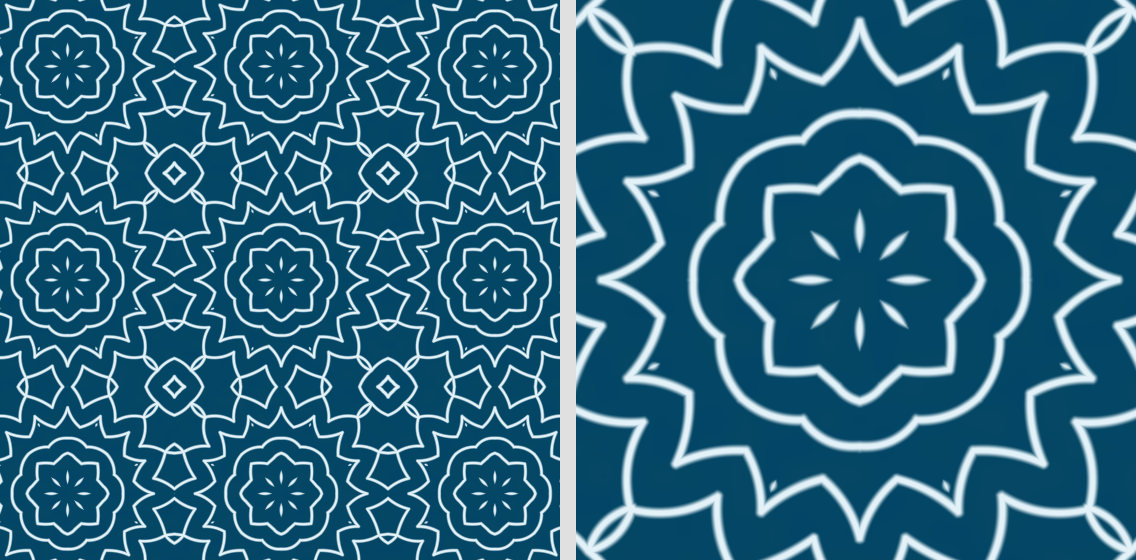
Left, the full canvas; right, a detail of the centre.
Write a three.js fragment shader that draws this pattern.

```glsl
// Repeating line-art tile: sixteen-point star medallions, shields and diamonds, pale on deep blue.
#define REPEAT 0.3815
#define CENTRE vec2(0.5022, 0.5)
#define TILE 293.0
#define LINE_CORE 0.6
#define LINE_EDGE 3.35
#define WIDTH_WEAR 0.12
#define GROUND_A vec3(0.020, 0.280, 0.390)
#define GROUND_B vec3(0.010, 0.270, 0.400)
#define INK vec3(0.89, 0.95, 0.975)

varying vec2 vUv;

float hash(vec2 p) {
  return fract(sin(dot(p, vec2(127.1, 311.7))) * 43758.5453);
}

float noise(vec2 p) {
  vec2 i = floor(p), f = fract(p);
  f = f * f * (3.0 - 2.0 * f);
  return mix(mix(hash(i), hash(i + vec2(1.0, 0.0)), f.x),
             mix(hash(i + vec2(0.0, 1.0)), hash(i + 1.0), f.x), f.y);
}

// Distance to a shallow parabolic arc from a to b; positive sag bows to the left.
float arc(vec2 p, vec2 a, vec2 b, float sag) {
  float len = length(b - a);
  vec2 dir = (b - a) / len, q = p - a;
  float x = dot(q, dir), t = clamp(x / len, 0.0, 1.0);
  float y = dot(q, vec2(-dir.y, dir.x)) - 4.0 * sag * t * (1.0 - t);
  float slope = 4.0 * sag * (1.0 - 2.0 * t) / len;
  return length(vec2(x - t * len, y / sqrt(1.0 + slope * slope)));
}

// Solid sliver that narrows to both ends.
float petal(vec2 p, vec2 a, vec2 b) {
  float t = clamp(dot(p - a, b - a) / dot(b - a, b - a), 0.0, 1.0);
  float taper = 2.0 * t - 1.0;
  return arc(p, a, b, 0.0) + 2.2 * taper * taper;
}

float rosette(vec2 p) {
  float d = petal(p, vec2(13.0, 0.0), vec2(32.0, 0.0));
  d = min(d, petal(p, vec2(9.5), vec2(22.0)));
  // eight-lobed flower
  d = min(d, arc(p, vec2(55.5, 0.0), vec2(49.0, 10.0), -1.0));
  d = min(d, arc(p, vec2(49.0, 10.0), vec2(41.0, 19.0), 0.0));
  d = min(d, arc(p, vec2(41.0, 19.0), vec2(41.0), -1.0));
  // scalloped ring
  d = min(d, arc(p, vec2(76.0, 0.0), vec2(64.0, 26.0), -4.0));
  return min(d, arc(p, vec2(64.0, 26.0), vec2(54.0), -3.0));
}

float star(vec2 p) {
  vec2 valleyA = vec2(91.0, 17.0), tip = vec2(106.0, 45.0), valleyB = vec2(78.0, 52.0);
  float d = arc(p, vec2(118.0, 0.0), valleyA, 2.5);
  d = min(d, arc(p, valleyA, tip, 2.0));
  d = min(d, arc(p, tip, valleyB, 2.0));
  d = min(d, arc(p, valleyB, vec2(84.0), 2.0));
  return min(d, petal(p, vec2(91.0, 38.0), vec2(97.5, 41.0)) + 0.8);
}

float shieldAndBell(vec2 p, float h) {
  vec2 shoulder = vec2(118.0, 21.0), crossing = vec2(134.0, 57.0), corner = vec2(99.0, 65.0);
  float d = arc(p, vec2(h, 6.5), shoulder, -2.0);
  d = min(d, arc(p, shoulder, crossing, -2.0));
  d = min(d, arc(p, crossing, vec2(h, 68.0), 1.0));
  d = min(d, arc(p, vec2(105.0, 104.0), corner, 4.0));
  d = min(d, arc(p, corner, crossing, 3.0));
  d = min(d, arc(p, crossing, vec2(h, 55.5), 0.0));
  // faint speck between facing star tips
  return min(d, length(p - vec2(h, 0.0)) + 2.2);
}

float diamond(vec2 p, float h) {
  float d = arc(p, vec2(h, 107.5), vec2(124.0), 2.0);
  d = min(d, arc(p, vec2(h, 132.5), vec2(140.0), -0.5) - 0.3);
  // slim eyelet linking diamond and bell
  return min(d, arc(p, vec2(104.0), vec2(124.0), -3.8));
}

void main() {
  // fold each square tile into one eighth
  vec2 cell = fract((vUv - CENTRE) / REPEAT + 0.5) - 0.5;
  vec2 p = abs(cell) * TILE;
  p = vec2(max(p.x, p.y), min(p.x, p.y));
  float h = 0.5 * TILE;

  float d = min(min(rosette(p), star(p)), min(shieldAndBell(p, h), diamond(p, h)));

  // slight unevenness of stroke and ground
  float wear = 1.0 + WIDTH_WEAR * (noise(vUv * 34.0) - 0.5);
  float ink = 1.0 - smoothstep(LINE_CORE, LINE_EDGE * wear, d);
  vec3 ground = mix(GROUND_A, GROUND_B, noise(vUv * 60.0 + 9.0));
  gl_FragColor = vec4(mix(ground, INK, ink), 1.0);
}
```
